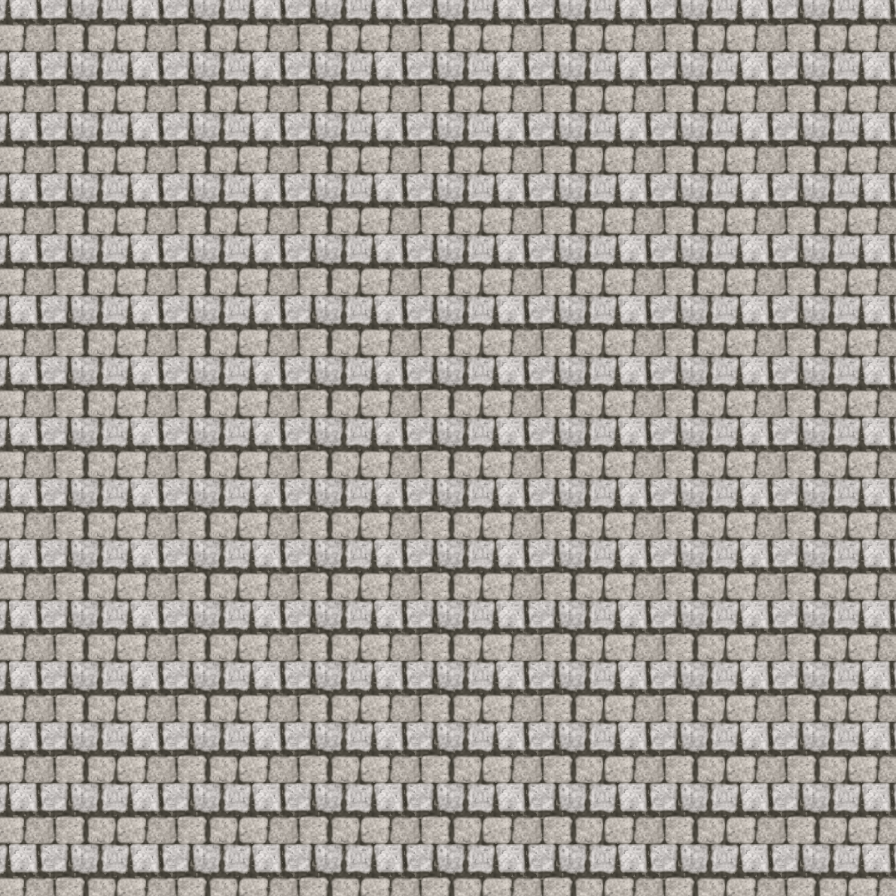
Reproduce this texture procedurally as a three.js fragment shader.

```glsl
varying vec2 vUv;

const float STONES_ACROSS = 29.4;
const vec2 TILE = vec2(4.0, 2.0);       // stones and courses before the paving repeats
const float COURSE_BASE = 0.68;         // height of the first joint, in stones
const float PALE_COURSE_HEIGHT = 1.03;
const float EDGE_SOFTNESS = 0.045;
const float EDGE_WOBBLE = 0.10;
const float GRAIN_STRENGTH = 0.26;
const float BLOTCH_STRENGTH = 0.15;

const vec3 PALE_STONE = vec3(0.785, 0.768, 0.760);
const vec3 WARM_STONE = vec3(0.725, 0.698, 0.668);
const vec3 STONE_RIM = vec3(0.52, 0.50, 0.47);
const vec3 JOINT_DARK = vec3(0.19, 0.18, 0.15);
const vec3 JOINT_LIGHT = vec3(0.37, 0.35, 0.31);
const vec3 JOINT_GRIT = vec3(0.52, 0.50, 0.46);

float hash(vec2 p) {
  vec3 h = fract(vec3(p.xyx) * 0.1031);
  h += dot(h, h.yzx + 33.33);
  return fract((h.x + h.y) * h.z);
}

// Value noise that wraps at the tile border; frequency is a whole number
float tiledNoise(vec2 p, float frequency) {
  vec2 period = TILE * frequency;
  vec2 x = p * frequency;
  vec2 i = floor(x);
  vec2 f = fract(x);
  f = f * f * (3.0 - 2.0 * f);
  vec2 a = mod(i, period) + frequency * 7.0;
  vec2 b = mod(i + 1.0, period) + frequency * 7.0;
  return mix(mix(hash(a), hash(vec2(b.x, a.y)), f.x),
             mix(hash(vec2(a.x, b.y)), hash(b), f.x), f.y);
}

float roundedBox(vec2 p, vec2 halfSize, float radius) {
  vec2 d = abs(p) - halfSize + radius;
  return length(max(d, 0.0)) + min(max(d.x, d.y), 0.0) - radius;
}

void main() {
  vec2 p = vUv * STONES_ACROSS;

  // Alternate pale and warm courses, staggered by about half a stone
  float y = mod(p.y - COURSE_BASE, TILE.y);
  float warm = step(PALE_COURSE_HEIGHT, y);
  float x = p.x + mix(-0.28, 0.20, warm);
  vec2 id = vec2(mod(floor(x), TILE.x), warm);
  vec2 local = vec2(fract(x) - 0.5, y - mix(0.55, 1.48, warm));

  // Individual stone shape
  float sizeSeed = hash(id + 11.3);
  float skewSeed = hash(id + 23.7);
  float taperSeed = hash(id + 41.9);
  float toneSeed = hash(id + 57.1);
  vec2 halfSize = mix(vec2(0.435, 0.455), vec2(0.445, 0.425), warm);
  halfSize += (sizeSeed - 0.5) * vec2(0.05, 0.025);
  vec2 shape = local;
  shape.x += (skewSeed - 0.5) * (0.04 + 0.14 * local.y);
  shape.x *= 1.0 + (taperSeed - 0.5) * 0.20 * local.y;
  float wobble = 0.65 * tiledNoise(p, 4.0) + 0.35 * tiledNoise(p, 9.0) - 0.5;
  float dist = roundedBox(shape, halfSize, mix(0.13, 0.17, warm)) + EDGE_WOBBLE * wobble;

  // Gritty joint
  float fineGrain = tiledNoise(p, 13.0);
  float coarseGrain = tiledNoise(p, 7.0);
  vec3 joint = mix(JOINT_DARK, JOINT_LIGHT, 0.55 * fineGrain + 0.45 * coarseGrain);
  joint = mix(joint, JOINT_GRIT, 0.7 * smoothstep(0.74, 0.95, tiledNoise(p, 11.0)));

  // Granite face: grain, soft blotches, chips and a worn rim
  float grain = 0.6 * fineGrain + 0.4 * tiledNoise(p, 19.0) - 0.5;
  float blotch = 0.5 * tiledNoise(p, 3.0) + 0.5 * coarseGrain - 0.5;
  vec3 stone = mix(PALE_STONE, WARM_STONE, warm) + 0.05 * (toneSeed - 0.5);
  stone += GRAIN_STRENGTH * grain + BLOTCH_STRENGTH * blotch;
  stone += 0.04 * local.y;
  stone *= 1.0 - 0.18 * smoothstep(0.80, 0.98, tiledNoise(p, 10.0));
  stone = mix(stone, STONE_RIM, 0.6 * smoothstep(-0.10, 0.01, dist));

  float cover = 1.0 - smoothstep(-EDGE_SOFTNESS, EDGE_SOFTNESS, dist);
  gl_FragColor = vec4(mix(joint, stone, cover), 1.0);
}
```
